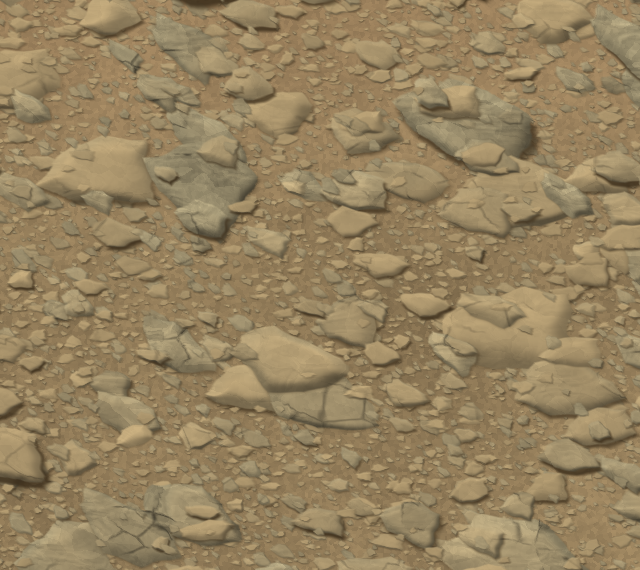
Give the GLSL for this texture, as a Shadertoy shader.

```glsl
const vec3 SOIL_DARK  = vec3(0.515, 0.435, 0.31);
const vec3 SOIL_LIGHT = vec3(0.625, 0.53, 0.38);
const vec3 SOIL_FAR   = vec3(0.65, 0.53, 0.38);
const vec3 DUST       = vec3(0.70, 0.61, 0.445);
const vec3 BARE_STONE = vec3(0.605, 0.56, 0.435);
const vec3 SHADOW     = vec3(0.24, 0.185, 0.11);
const vec3 SUN        = vec3(-0.42, 0.62, 0.66);
const float TILT      = 0.26;    // mean downhill lean of the stones
const float EDGE      = 0.0018;  // outline softness, canvas heights
const int FACETS      = 7;
const int LAYERS      = 7;
// Rows of stones per canvas height, and the share of cells filled
const float ROWS[LAYERS] = float[](80.0, 46.0, 30.0, 5.2, 8.5, 15.0, 36.0);
const float FILL[LAYERS] = float[](0.50, 0.50, 0.45, 0.80, 0.60, 0.45, 0.22);

vec4 hash4(vec2 p, float seed) {
    vec4 h = fract(vec4(p.xyx, seed) * vec4(0.1031, 0.1030, 0.0973, 0.1099));
    h += dot(h, h.wzxy + 33.33);
    return fract((h.xxyz + h.yzzw) * h.zywx);
}

mat2 rotate(float a) {
    float c = cos(a), s = sin(a);
    return mat2(c, s, -s, c);
}

// Layered, warped sines, roughly -0.8 to 0.8
float sines(vec2 p) {
    float sum = 0.0, amp = 0.5;
    for (int i = 0; i < 5; i++) {
        p = mat2(0.8, 0.6, -0.6, 0.8) * p * 1.6 + 1.2 * sin(p.yx) + 2.1;
        sum += amp * sin(p.x) * cos(p.y);
        amp *= 0.65;
    }
    return sum;
}

// Cellular noise: x = tone of the nearest cell, y = gap to its border
vec2 chips(vec2 p) {
    vec2 base = floor(p);
    float nearest = 9.0, second = 9.0, tone = 0.0;
    for (int j = -1; j <= 1; j++)
    for (int i = -1; i <= 1; i++) {
        vec2 cell = base + vec2(i, j);
        vec4 h = hash4(cell, 5.0);
        float d = length(cell + h.xy - p);
        if (d < nearest) { second = nearest; nearest = d; tone = h.z; }
        else second = min(second, d);
    }
    return vec2(tone, second - nearest);
}

// Faceted stones with their shadows, painted from far to near
void paintStones(inout vec3 col, vec2 uv, float rows, float fill, float seed, float relief, float mottle) {
    vec2 stretch = vec2(0.7, 1.0);
    vec2 grid = uv * rows * stretch + seed * 7.3;
    vec2 base = floor(grid);
    float soft = EDGE * rows;
    float big = 1.0 - smoothstep(8.0, 34.0, rows);
    for (int j = 1; j >= -1; j--)
    for (int i = -1; i <= 1; i++) {
        vec2 cell = base + vec2(i, j);
        vec4 id = hash4(cell, seed), look = hash4(cell, seed + 31.0);
        if (id.w > fill) continue;
        vec2 p = (grid - cell - 0.5 - 0.75 * (id.xy - 0.5)) / stretch;
        if (dot(p, p) > 1.4) continue;

        float radius = mix(0.19, 0.45, id.z * id.z);
        vec2 squash = vec2(mix(1.2, 2.2, look.x), 1.0);
        mat2 turn = rotate(TILT + (look.y - 0.5) * 0.85);
        vec2 q = turn * p / squash;
        q += 0.035 * radius * sin(q.yx * 7.6 / radius + look.zw * 20.0) + 0.03 * relief * radius;
        float throwLength = radius * mix(0.03, 0.42, look.z * look.z);
        vec2 shadowShift = turn * normalize(-SUN.xy) * throwLength / squash;

        // Outline, shadow outline and blended facet normals
        float outline = -9.0, shade = -9.0;
        float capWeight = exp(-14.0 * mix(0.14, 0.38, look.w));
        vec3 normal = vec3(0.0, 0.0, capWeight);
        for (int k = 0; k < FACETS; k++) {
            float r = fract(look.w * 57.0 + float(k) * 0.618);
            float a = (float(k) + 0.75 * r) * 6.28319 / float(FACETS);
            vec2 n = vec2(cos(a), sin(a));
            float e = dot(q, n) - radius * (0.72 + 0.33 * r);
            float slope = mix(0.5, 1.9, fract(r * 7.3 + look.x));
            outline = max(outline, e);
            shade = max(shade, e - dot(shadowShift, n));
            float w = exp(clamp(14.0 * e * slope / radius, -30.0, 4.0));
            normal += w * normalize(vec3((n / squash) * turn * slope, 1.0));
        }
        float dark = 1.0 - smoothstep(-soft - 0.02, soft + 0.02, shade);
        col = mix(col, SHADOW, dark * mix(0.22, mix(0.60, 0.95, big), look.z));

        // Dusty tops, bare and rough flanks
        normal = normalize(normal);
        float lit = max(dot(normal, normalize(SUN)), 0.0);
        float bare = clamp(look.y * 1.3 - 0.38 + mottle + 0.9 * (1.0 - normal.z), 0.0, 1.0);
        vec3 stone = mix(DUST, BARE_STONE, bare);
        float ambient = mix(0.70, 0.53, big);
        stone *= min(ambient + (1.22 - ambient) * lit, 1.06) * (0.93 + 0.11 * look.w);
        stone *= 1.0 + relief * mix(0.10, 0.30, bare) * mix(0.6, 1.0, big);
        float cover = mix(0.85, 1.0, big);
        col = mix(col, stone, cover * (1.0 - smoothstep(-soft, soft, outline)));
    }
}

void mainImage(out vec4 fragColor, in vec2 fragCoord) {
    vec2 uv = fragCoord / iResolution.y;

    // Shared roughness: chipped plates, fine bumps and broken cracks
    vec2 strata = rotate(TILT) * uv * vec2(0.55, 1.0);
    strata += 0.006 * sines(uv * 25.0);
    vec2 slabs = chips(strata * 22.0 + 9.0);
    vec2 plates = chips(strata * 55.0);
    vec2 grit = chips(uv * 140.0);
    float broad = sines(uv * 3.5);
    float bumps = sines(strata * 60.0) - sines(strata * 60.0 + vec2(-0.12, 0.22));
    float crack = (1.0 - smoothstep(0.0, 0.12, slabs.y)) * smoothstep(0.0, 0.4, sines(uv * 12.0 + 4.0));
    float relief = 0.6 * (slabs.x - 0.5) + 0.45 * (plates.x - 0.5) + 0.2 * (grit.x - 0.5);
    relief += 0.45 * bumps - 1.2 * crack;

    // Sandy ground, warmer in the distance
    vec3 col = mix(SOIL_DARK, SOIL_LIGHT, clamp(0.58 + 0.75 * broad + 0.25 * (grit.x - 0.5), 0.0, 1.0));
    col = mix(col, SOIL_FAR, 0.65 * smoothstep(0.5, 1.0, uv.y));
    col *= 1.0 + 0.08 * (grit.x - 0.5) + 0.04 * bumps;

    for (int i = 0; i < LAYERS; i++)
        paintStones(col, uv, ROWS[i], FILL[i], float(i) + 1.0, relief, 0.45 * broad);

    fragColor = vec4(clamp(col, 0.0, 1.0), 1.0);
}
```
